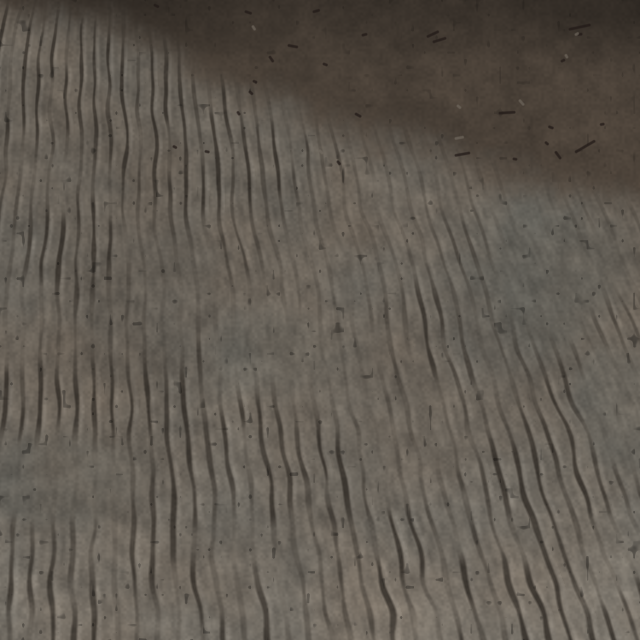
Reproduce this texture procedurally as a Shadertoy shader.

```glsl
// Worn concrete scored with about thirty grooves that fan out towards the viewer.
// A perspective coordinate makes the grooves; noise wobbles, breaks and wears them.
// Mottling, grain, a dark smooth corner, pits and twigs are laid over the slab.

const float GROOVES = 29.5;      // grooves across the lower edge
const float CONVERGE = 0.40;     // narrowing from the lower to the upper edge
const float VERTICAL_X = 0.16;   // where the grooves run straight up

const vec3 NEAR_STONE = vec3(0.465, 0.437, 0.398);
const vec3 FAR_STONE = vec3(0.405, 0.380, 0.345);
const vec3 GREY_STONE = vec3(0.375, 0.368, 0.342);
const vec3 DAMP_STONE = vec3(0.272, 0.238, 0.205);
const vec3 GROOVE_DARK = vec3(0.190, 0.170, 0.148);

float hash(vec2 p) {
    return fract(sin(dot(p, vec2(127.1, 311.7))) * 43758.55);
}

float noise(vec2 p) {
    vec2 i = floor(p), f = fract(p);
    f = f * f * (3.0 - 2.0 * f);
    return mix(mix(hash(i), hash(i + vec2(1, 0)), f.x),
               mix(hash(i + vec2(0, 1)), hash(i + vec2(1, 1)), f.x), f.y);
}

float fbm(vec2 p) {
    float sum = 0.0, amp = 0.533;
    for (int i = 0; i < 4; i++) {
        sum += amp * noise(p);
        p = mat2(1.6, 1.2, -1.2, 1.6) * p + 7.3;
        amp *= 0.5;
    }
    return sum;
}

// Soft elliptical area, 1 at its centre
float patchMask(vec2 p, vec2 centre, vec2 radius) {
    return 1.0 - smoothstep(0.45, 1.15, length((p - centre) / radius));
}

float segment(vec2 p, vec2 a, vec2 b) {
    vec2 pa = p - a, ba = b - a;
    return length(pa - ba * clamp(dot(pa, ba) / dot(ba, ba), 0.0, 1.0));
}

// Groove coordinate: one unit per groove
float grooveCoord(vec2 p) {
    float wave = (noise(vec2(p.x * 3.0, p.y * 9.0)) - 0.5) * 0.012
               + (noise(vec2(p.x * 9.0, p.y * 24.0) + 31.0) - 0.5) * 0.005;
    return (p.x + wave - VERTICAL_X) / (1.0 - CONVERGE * p.y) * GROOVES;
}

// x: dark cut, y: lit edge beside it
vec2 groove(float coord, float y, float blur) {
    float id = floor(coord);
    float shift = (noise(vec2(id * 7.7, y * 22.0)) - 0.5) * 0.26;
    float x = fract(coord) - 0.5 + shift;
    float width = mix(0.07, 0.16, noise(vec2(id * 3.1 + 40.0, y * 28.0)));
    float cut = 1.0 - smoothstep(width - blur, width + blur, abs(x));
    float lit = exp(-pow((x - 0.27) / 0.12, 2.0));
    float broken = smoothstep(0.12, 0.55, noise(vec2(id * 17.3, y * 13.0)));
    return vec2(cut * mix(0.25, 1.0, broken), lit * broken);
}

// x: dark twigs, y: pale flecks, scattered along the damp upper edge
vec2 debris(vec2 p, float pixel) {
    vec2 mask = vec2(0.0);
    for (int i = 0; i < 34; i++) {
        float k = float(i);
        vec2 a = vec2(0.2 + 0.8 * hash(vec2(k, 1.0)), 1.0 - 0.26 * hash(vec2(k, 2.0)));
        float angle = (hash(vec2(k, 3.0)) - 0.6) * 1.8;
        float size = mix(0.003, 0.034, pow(hash(vec2(k, 4.0)), 3.0));
        float d = segment(p, a, a + size * vec2(cos(angle), sin(angle)));
        float m = 1.0 - smoothstep(0.0006, 0.0020 + pixel, d);
        if (i % 5 == 0) mask.y = max(mask.y, m);
        else mask.x = max(mask.x, m);
    }
    return mask;
}

void mainImage(out vec4 fragColor, in vec2 fragCoord) {
    vec2 p = fragCoord / iResolution.xy;
    float pixel = 1.0 / iResolution.y;
    float broad = fbm(p * 5.0 + 3.0);
    float fine = fbm(p * 42.0);
    vec2 q = p + (vec2(broad, fbm(p * 7.0 + 20.0)) - 0.5) * 0.12;

    // Smooth areas: damp corner, polished patches and general wear
    float rim = 1.0 - 0.45 * p.x + 0.14 * p.x * p.x;
    float edge = p.y - rim + (broad - 0.5) * 0.12 + (fine - 0.5) * 0.05;
    float damp = smoothstep(-0.04, 0.06, edge);
    float grey = patchMask(q, vec2(0.86, 0.58), vec2(0.13, 0.17));
    float polished = max(patchMask(q, vec2(0.44, 0.44), vec2(0.13, 0.09)),
                         patchMask(q, vec2(0.06, 0.25), vec2(0.17, 0.08)));
    polished = max(polished, patchMask(q, vec2(0.98, 0.38), vec2(0.10, 0.12)));
    float middle = smoothstep(0.30, 0.42, p.y) * (1.0 - smoothstep(0.65, 0.80, p.y));
    float worn = smoothstep(0.40, 0.72, fbm(p * 8.0 + 11.0) + 0.12 * middle) * 0.75;
    float depth = (1.0 - damp) * (1.0 - 0.9 * max(grey, polished)) * (1.0 - worn);

    // Slab colour with brown and grey mottling
    vec3 color = mix(NEAR_STONE, FAR_STONE, smoothstep(0.05, 0.50, p.y));
    color = mix(color, GREY_STONE, 0.75 * max(grey, 0.7 * polished));
    color *= 1.0 + (broad - 0.5) * 0.22;
    color += vec3(0.030, 0.004, -0.012) * (fbm(p * 11.0 + 50.0) - 0.5);
    vec3 dampColor = DAMP_STONE * (1.0 + (broad - 0.5) * 0.4);
    dampColor *= 1.0 - 0.22 * smoothstep(0.88, 1.0, p.y);
    color = mix(color, dampColor, damp);

    // Grooves
    float blur = max(0.08, GROOVES * pixel / (1.0 - CONVERGE * p.y));
    vec2 cut = groove(grooveCoord(p), p.y, blur) * depth;
    color = mix(color, GROOVE_DARK, 0.80 * cut.x);
    color += 0.045 * cut.y;

    // Grain, streaks along the grooves, pits and debris
    float streak = noise(vec2(grooveCoord(p) * 4.0, p.y * 45.0));
    float grain = noise(p * 230.0) - 0.5;
    color *= 1.0 + 0.24 * (fine - 0.5) + 0.10 * grain + 0.14 * (streak - 0.5) * (1.0 - damp);
    float pits = smoothstep(0.86, 0.98, noise(p * vec2(110.0, 85.0) + 9.0));
    color *= 1.0 - 0.30 * pits * (1.0 - 0.5 * damp);
    vec2 litter = debris(p, pixel);
    color = mix(color, vec3(0.13, 0.10, 0.09), 0.75 * litter.x);
    color = mix(color, vec3(0.46, 0.43, 0.39), 0.60 * litter.y);
    fragColor = vec4(clamp(color, 0.0, 1.0), 1.0);
}
```
